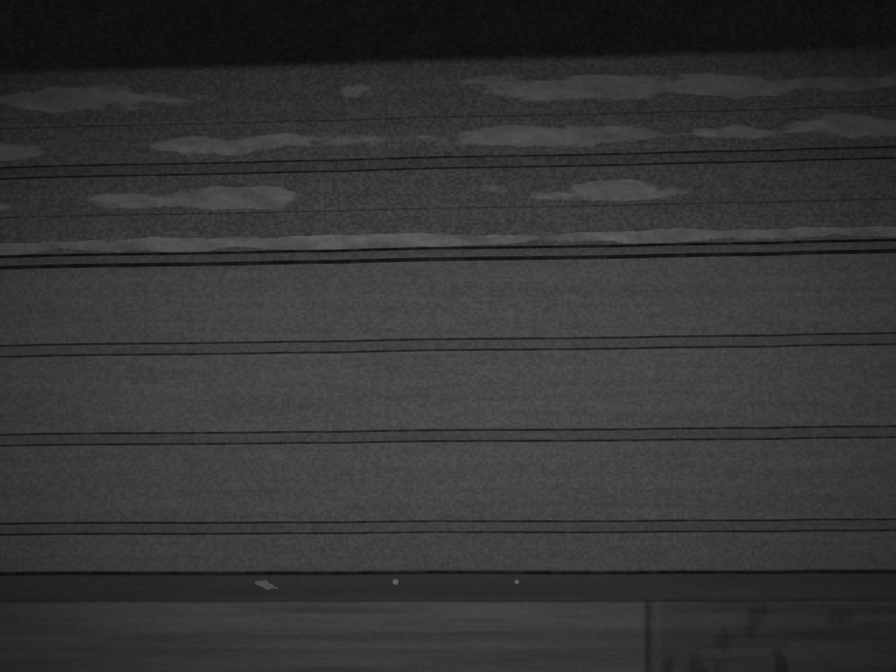
A Shadertoy shader for this texture:

```glsl
// Weathered horizontal boards under a dark gap, above a dim framed panel.
// A tilted board coordinate repeats paired grooves; noise bands add
// flaking paint, grain and streaks, and a vignette dims the borders.

const vec3 BOARD = vec3(0.285);
const vec3 FLAKE = vec3(0.375);
const vec3 GAP = vec3(0.065);
const vec3 RAIL = vec3(0.205);
const vec3 PANEL = vec3(0.285);
const vec3 SPECK = vec3(0.43);
const float LAST_GROOVE = 4.0;        // five groove pairs, 0 to 4
const float HEAVY_GROOVE = 3.0;
const float BOARD_TOP = 5.13;         // edges in board units
const float BOARD_BOTTOM = -0.5;
const float RAIL_BOTTOM = -0.81;
const vec2 BASE = vec2(0.2127, 0.2188);   // lowest pair at left, right
const vec2 PITCH = vec2(0.1324, 0.1385);  // board height at left, right
const float PAIR_HALF = 0.0082;
const float GROOVE_HALF = 0.0014;
const float GROOVE_DEPTH = 0.55;
const float FRAME_X = 0.723;
const float GRAIN = 0.055;

float hash(vec2 p) {
    vec3 q = fract(vec3(p.xyx) * 0.1031);
    q += dot(q, q.yzx + 33.33);
    return fract((q.x + q.y) * q.z);
}

float noise(vec2 p) {
    vec2 i = floor(p), f = fract(p);
    f = f * f * (3.0 - 2.0 * f);
    return mix(mix(hash(i), hash(i + vec2(1, 0)), f.x),
               mix(hash(i + vec2(0, 1)), hash(i + vec2(1, 1)), f.x), f.y);
}

float fbm(vec2 p) {
    float sum = 0.0, amp = 0.5;
    for (int i = 0; i < 5; i++) {
        sum += amp * noise(p);
        p = p * 2.03 + 17.3;
        amp *= 0.5;
    }
    return sum;
}

// Coverage of a line of given half width with a soft border
float line(float d, float halfWidth, float soft) {
    return 1.0 - smoothstep(halfWidth - soft, halfWidth + soft, abs(d));
}

// Flaking rows: centre and half height in boards, first peak, period
float flakes(float x, float n, vec2 p) {
    vec4 rows[4] = vec4[4](vec4(4.80, 0.17, 0.12, 0.58), vec4(4.27, 0.14, 0.27, 0.34),
                           vec4(3.65, 0.14, 0.28, 0.43), vec4(3.16, 0.08, 0.50, 9.0));
    float cover = 0.0;
    for (int i = 0; i < 4; i++) {
        float along = cos(6.2832 * (x - rows[i].z) / rows[i].w);
        float across = (n - rows[i].x) / rows[i].y;
        float ragged = 2.6 * (fbm(p * vec2(11.0, 30.0) + float(i) * 9.0) - 0.5);
        float body = 0.35 + 0.5 * along - across * across + ragged;
        cover = max(cover, smoothstep(0.0, 0.35, body));
    }
    return cover;
}

void mainImage(out vec4 fragColor, in vec2 fragCoord) {
    vec2 p = fragCoord / iResolution.y;
    float x = fragCoord.x / iResolution.x;
    float px = 1.0 / iResolution.y;
    float pitch = mix(PITCH.x, PITCH.y, x);
    float wobble = 0.0016 * (noise(vec2(p.x * 14.0, 3.0)) - 0.5);
    float n = (p.y + wobble - mix(BASE.x, BASE.y, x)) / pitch;
    float soft = px / pitch;

    // Board surface: streaks, grain and flaking on the upper boards
    float streak = fbm(p * vec2(5.0, 130.0)) - 0.5;
    float grain = noise(p * vec2(240.0, 300.0)) - 0.5;
    float worn = smoothstep(2.9, 3.15, n);
    vec3 color = BOARD * mix(1.0, 0.92, worn);
    color += 0.04 * streak + GRAIN * grain * (1.0 + 0.5 * worn);
    vec2 reliefUv = p * vec2(22.0, 48.0);
    float relief = fbm(reliefUv) - fbm(reliefUv + vec2(0.25, 0.5));
    float flake = flakes(x, n, p) * worn;
    color = mix(color, FLAKE + 0.16 * relief + 0.03 * grain, 0.85 * flake);

    // Paired grooves, with a wider lower cut on the heavy pair
    float k = clamp(floor(n + 0.5), 0.0, LAST_GROOVE);
    float d = (n - k) * pitch;
    float heavy = 1.0 - step(0.5, abs(k - HEAVY_GROOVE));
    float cut = GROOVE_HALF * (1.0 + heavy * (d < 0.0 ? 1.0 : 0.4));
    float chipped = 0.7 + 0.5 * noise(p * vec2(70.0, 9.0));
    float groove = line(abs(d) - PAIR_HALF, cut, px) * chipped;
    color *= 1.0 - 0.08 * line(d, PAIR_HALF, px);
    color *= 1.0 - (GROOVE_DEPTH + 0.15 * heavy) * min(groove, 1.0);
    float seam = line((fract(n) - 0.5) * pitch, 0.0011, px) * worn;
    color *= 1.0 - 0.25 * seam * (1.0 - 0.6 * flake);

    // Rail and framed lower panel
    float lowStreak = fbm(p * vec2(4.0, 75.0) + 31.0) - 0.5;
    vec3 rail = RAIL + 0.05 * lowStreak + 0.02 * grain;
    float rightSide = smoothstep(FRAME_X - px, FRAME_X + 0.008, x);
    float stain = smoothstep(0.5, 0.75, fbm(p * vec2(24.0, 14.0) + 8.0));
    vec3 panel = PANEL + 0.14 * lowStreak + 0.025 * grain;
    panel *= 1.0 - rightSide * (0.14 + 0.25 * stain);
    panel *= 1.0 - 0.35 * line(x - FRAME_X, 0.003, 0.004);
    panel += 0.03 * line(x - FRAME_X - 0.011, 0.003, 0.004);
    vec3 lower = mix(panel, rail, smoothstep(-0.04, 0.04, n - RAIL_BOTTOM));
    lower *= 1.0 - 0.3 * line((n - RAIL_BOTTOM) * pitch, 0.0015, 2.0 * px);
    color = mix(lower, color, smoothstep(-soft, soft, n - BOARD_BOTTOM));
    color *= 1.0 - 0.6 * line((n - BOARD_BOTTOM) * pitch, 0.0026, 1.5 * px) * chipped;

    // Two round specks and a ragged chip on the rail
    for (int i = 0; i < 2; i++) {
        float r = length(p - vec2(0.5885 + 0.1806 * float(i), 0.134)) - 0.0042 + 0.001 * float(i);
        color = mix(SPECK, color, smoothstep(-px, px, r));
    }
    vec2 c = p - vec2(0.396, 0.129);
    float chip = max(abs(c.x) * 0.55 + abs(c.y + 0.25 * c.x), c.y - 0.006) - 0.009;
    chip += 0.006 * (noise(p * 160.0) - 0.5);
    color = mix(SPECK * 0.85, color, smoothstep(-px, px, chip));

    // Vignette, then the dark gap above the boards
    vec2 v = vec2(x - 0.5, p.y - 0.42);
    color *= 1.0 - dot(v * v, vec2(1.0, 1.5));
    vec3 gap = GAP + 0.03 * grain + 0.02 * (fbm(p * 30.0) - 0.5);
    color = mix(color, gap, smoothstep(-0.07, 0.05, n - BOARD_TOP));
    fragColor = vec4(clamp(color, 0.0, 1.0), 1.0);
}
```
